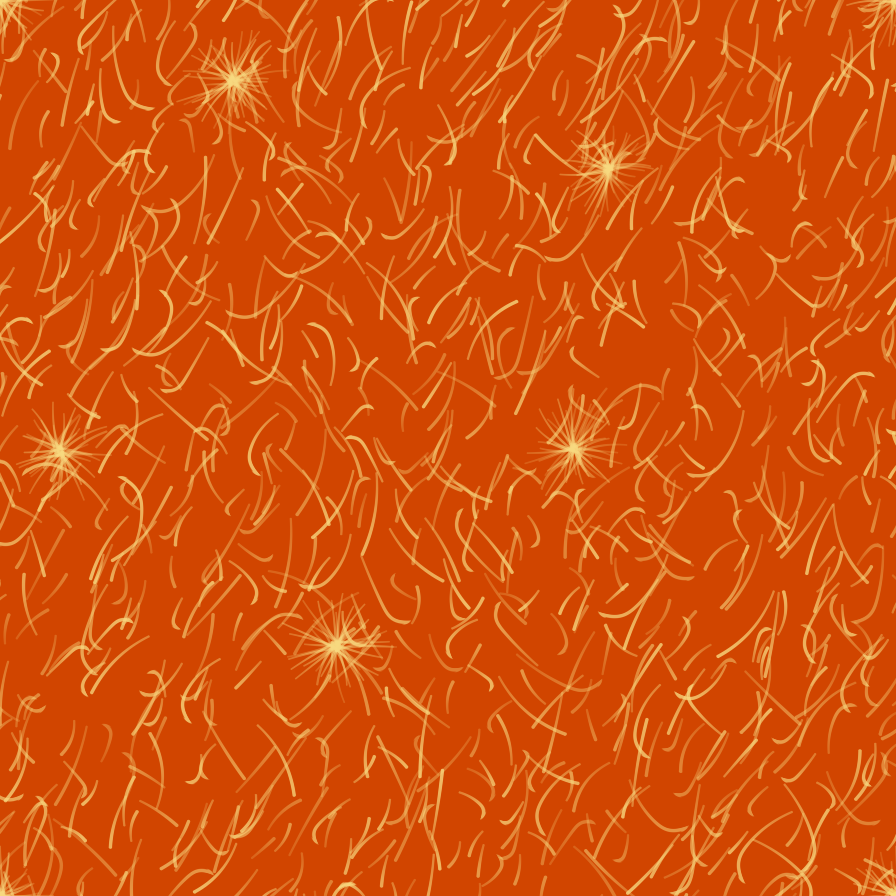
Reproduce this texture procedurally as a three.js fragment shader.

```glsl
// Pale straw-coloured fibres and a few bristling tufts scattered over burnt orange.
varying vec2 vUv;

const vec3 ORANGE = vec3(0.82, 0.27, 0.0);
const vec3 STRAW = vec3(0.97, 0.85, 0.50);

const float CELLS = 15.0;         // grid cells across the canvas
const int FIBRES_PER_CELL = 4;
const int TUFTS = 5;
const int SPOKES = 38;
const float EDGE = 0.0007;        // softness of a fibre's outline

vec3 hash3(vec3 p) {
  p = fract(p * vec3(0.1031, 0.1030, 0.0973));
  p += dot(p, p.yxz + 33.33);
  return fract((p.xxy + p.yxx) * p.zyx);
}

// Coverage of one curved fibre; it bends along its length and hooks at its head.
float fibre(vec2 p, float angle, float halfLength, float halfWidth, float bend, float hook) {
  vec2 along = vec2(cos(angle), sin(angle));
  vec2 q = vec2(dot(p, along), dot(p, vec2(-along.y, along.x))) / halfLength;
  float s = clamp(q.x, -1.0, 1.0);
  float t = max(s, 0.0);
  float t5 = t * t * t * t * t;
  float curve = bend * (s * s - 0.4) + hook * t5 * t;
  float slope = 2.0 * bend * s + 6.0 * hook * t5;
  float dist = halfLength * length(vec2(q.x - s, (q.y - curve) * inversesqrt(1.0 + slope * slope)));

  // The tail is thinner and fainter than the head.
  float head = smoothstep(-1.2, 0.9, s);
  float radius = halfWidth * mix(0.65, 1.0, head);
  return (1.0 - smoothstep(radius - EDGE, radius + EDGE, dist)) * mix(0.55, 1.0, head);
}

// Most fibres lean right; left-leaning ones gather towards the middle.
float leanAngle(vec2 root, float choice, float spread) {
  float waves = 0.08 * (sin(root.x * 13.0 + root.y * 5.0) + sin(root.y * 17.0 - root.x * 7.0));
  float leftShare = mix(0.42, 0.12, smoothstep(0.15, 0.6, length(root - 0.5))) + waves;
  return choice < leftShare ? mix(1.65, 2.65, spread) : mix(0.72, 1.45, spread);
}

// Light left uncovered by the loose fibres around p.
float looseFibres(vec2 p) {
  float uncovered = 1.0;
  vec2 home = floor(p * CELLS);
  for (int y = -1; y <= 1; y++) {
    for (int x = -1; x <= 1; x++) {
      vec2 cell = home + vec2(float(x), float(y));
      for (int k = 0; k < FIBRES_PER_CELL; k++) {
        vec3 seed = vec3(cell + 7.0, float(k) + 1.0);
        vec3 place = hash3(seed);
        vec3 shape = hash3(seed + 41.7);
        vec3 tone = hash3(seed + 97.3);
        vec2 root = (cell + place.xy) / CELLS;
        float angle = leanAngle(root, place.z, shape.x);
        angle += 3.14159 * step(0.35, tone.y);
        float halfLength = mix(0.015, 0.050, shape.y * shape.y);
        float bend = (shape.z - 0.5) * 0.5;
        float hook = sign(bend) * 0.35 * step(0.7, tone.z);
        float cover = fibre(p - root, angle, halfLength, 0.0019, bend, hook);
        uncovered *= 1.0 - cover * mix(0.35, 0.8, tone.x);
      }
    }
  }
  return uncovered;
}

// Light left uncovered by a tuft of spokes around the origin.
float tuft(vec2 p, float reach, float id) {
  float uncovered = 1.0;
  if (length(p) > reach * 1.3) return uncovered;
  for (int k = 0; k < SPOKES; k++) {
    vec3 seed = vec3(float(k) + 3.0, id * 5.0 + 11.0, 23.0);
    vec3 shape = hash3(seed);
    vec3 tone = hash3(seed + 61.9);
    float angle = 6.28318 * (float(k) + shape.x * 1.5) / float(SPOKES);
    float halfLength = 0.5 * reach * mix(0.45, 1.0, shape.y);
    vec2 middle = vec2(cos(angle), sin(angle)) * halfLength * 0.95;
    middle += (tone.yz - 0.5) * 0.14 * reach;
    float cover = fibre(p - middle, angle + 3.14159, halfLength, 0.0014, (shape.z - 0.5) * 0.3, 0.0);
    uncovered *= 1.0 - cover * mix(0.3, 0.65, tone.x);
  }
  return uncovered;
}

// Tufts stand on a loose spiral, with one more wrapped around the corners.
float allTufts(vec2 p) {
  float uncovered = tuft(p - floor(p + 0.5), 0.058, 9.0);
  for (int i = 0; i < TUFTS; i++) {
    float id = float(i);
    float angle = id * 1.05;
    float distance = 0.14 + 0.34 * sin(id * 0.7);
    vec2 centre = 0.5 + distance * vec2(cos(angle), sin(angle));
    float reach = mix(0.052, 0.070, hash3(vec3(id + 2.0, 5.0, 8.0)).x);
    uncovered *= tuft(p - centre, reach, id);
  }
  return uncovered;
}

void main() {
  float straw = 1.0 - looseFibres(vUv) * allTufts(vUv);
  gl_FragColor = vec4(mix(ORANGE, STRAW, straw), 1.0);
}
```
